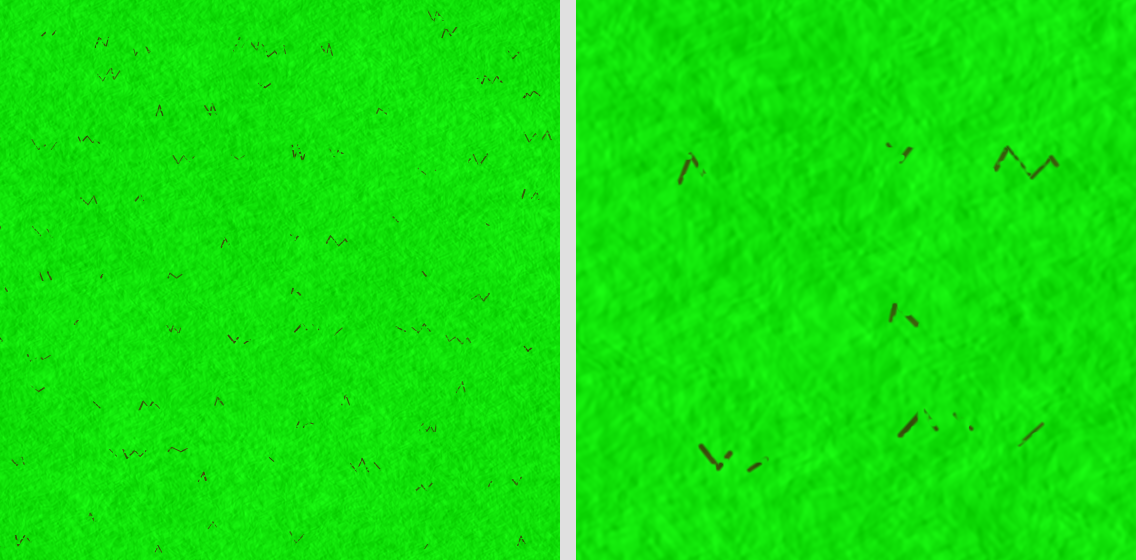
Left: the whole. Right: its middle third, enlarged.
This texture is drawn by a three.js fragment shader. Its source:

```glsl
// Bright green lawn with small dark grass tufts scattered over it.
// The lawn is a sum of stretched noise layers turned to several directions;
// the tufts are broken zigzag strokes placed on a jittered grid.

varying vec2 vUv;

const vec3 LAWN_GREEN = vec3(0.064, 0.885, 0.034);
const vec3 LAWN_TINT = vec3(0.4, 1.0, 0.4);
const vec3 STROKE_DARK = vec3(0.17, 0.24, 0.03);
const vec3 STROKE_BROWN = vec3(0.30, 0.27, 0.06);

const float TUFT_GRID = 9.0;
const float TUFT_SHARE = 0.88;
const float STROKE_RADIUS = 0.0013;
const float EDGE = 0.0011;
const int FIBER_LAYERS = 4;
const int MAX_STROKES = 6;

float hash(vec2 p) {
  return fract(sin(dot(p, vec2(127.1, 311.7))) * 43758.5);
}

float noise(vec2 p) {
  vec2 cell = floor(p);
  vec2 f = fract(p);
  f = f * f * (3.0 - 2.0 * f);
  float low = mix(hash(cell), hash(cell + vec2(1.0, 0.0)), f.x);
  float high = mix(hash(cell + vec2(0.0, 1.0)), hash(cell + vec2(1.0, 1.0)), f.x);
  return mix(low, high, f.y);
}

vec2 rotate(vec2 p, float angle) {
  float c = cos(angle);
  float s = sin(angle);
  return vec2(c * p.x + s * p.y, c * p.y - s * p.x);
}

// Fine blades: noise stretched along several directions, centred on zero.
float fibers(vec2 p) {
  vec2 bend = vec2(noise(p * 32.0), noise(p * 32.0 + 57.0)) - 0.5;
  vec2 q = p + 0.008 * bend;
  float sum = 0.0;
  for (int i = 0; i < FIBER_LAYERS; i++) {
    float layer = float(i);
    vec2 along = rotate(q, 0.5 + 0.6 * layer);
    sum += noise(along * vec2(85.0, 330.0) + 19.0 * layer) - 0.5;
  }
  return sum / float(FIBER_LAYERS);
}

// Soft patches of lighter and darker lawn, centred on zero.
float patches(vec2 p) {
  return 0.6 * noise(p * 9.0) + 0.4 * noise(p * 28.0 + 11.0) - 0.5;
}

float segmentDistance(vec2 p, vec2 a, vec2 b) {
  vec2 ab = b - a;
  float t = clamp(dot(p - a, ab) / dot(ab, ab), 0.0, 1.0);
  return length(p - a - t * ab);
}

// Corner of a zigzag: even ones lie low, odd ones reach up.
vec2 zigzagCorner(float index, float spacing, float height, vec2 seed) {
  float up = mod(index, 2.0);
  float jitterX = hash(seed + 3.1 * index) - 0.5;
  float jitterY = hash(seed + 5.7 * index + 1.0);
  float y = height * mix(0.35 * jitterY, 0.55 + 0.45 * jitterY, up);
  return vec2(spacing * (index + 0.8 * jitterX), y);
}

// Coverage of one tuft whose first corner is near the origin.
float tuft(vec2 p, vec2 seed) {
  float strokes = floor(2.0 + 4.5 * hash(seed + 0.3));
  float spacing = mix(0.006, 0.012, hash(seed + 0.7));
  float height = mix(0.014, 0.030, hash(seed + 1.3));
  float start = floor(2.0 * hash(seed + 1.9));
  float cover = 0.0;
  for (int i = 0; i < MAX_STROKES; i++) {
    float index = float(i) + start;
    float drawn = step(float(i) + 0.5, strokes) * step(0.2, hash(seed + 2.3 * index));
    vec2 a = zigzagCorner(index, spacing, height, seed);
    vec2 b = zigzagCorner(index + 1.0, spacing, height, seed);
    float radius = STROKE_RADIUS * mix(0.6, 1.3, hash(seed + 4.9 * index));
    float d = segmentDistance(p, a, mix(a, b, 0.9));
    cover = max(cover, drawn * (1.0 - smoothstep(radius - EDGE, radius + EDGE, d)));
  }
  return cover * mix(0.65, 1.0, hash(seed + 2.7));
}

// All tufts, gathered from the neighbouring grid cells.
float tufts(vec2 p) {
  vec2 home = floor(p * TUFT_GRID);
  float cover = 0.0;
  for (int y = -1; y <= 1; y++) {
    for (int x = -1; x <= 1; x++) {
      vec2 cell = home + vec2(float(x), float(y));
      vec2 jitter = vec2(hash(cell + 0.11), hash(cell + 0.53));
      vec2 root = (cell + 0.75 * jitter) / TUFT_GRID;
      float present = step(hash(cell + 0.87), TUFT_SHARE);
      cover = max(cover, present * tuft(p - root, cell));
    }
  }
  return cover;
}

void main() {
  float shade = 0.28 * fibers(vUv) + 0.06 * patches(vUv);
  vec3 color = LAWN_GREEN + LAWN_TINT * shade;

  // Grain breaks the strokes into dashes and varies their colour.
  float gaps = smoothstep(0.28, 0.58, noise(vUv * 260.0));
  vec3 strokeColor = mix(STROKE_DARK, STROKE_BROWN, noise(vUv * 190.0 + 31.0));
  color = mix(color, strokeColor, tufts(vUv) * gaps);

  gl_FragColor = vec4(color, 1.0);
}
```
